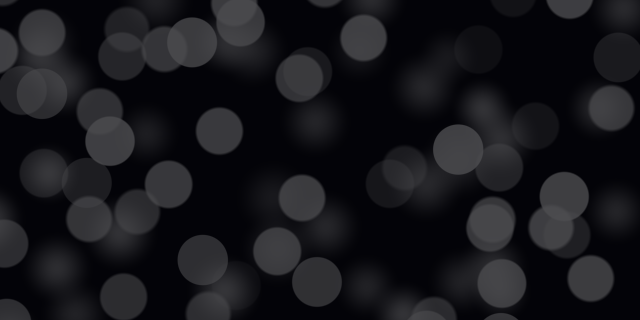
This background is drawn by a Shadertoy shader. Its source:

```glsl
// Out-of-focus grey light discs and soft glows scattered over a near-black ground.

#define GROUND vec3(0.012, 0.012, 0.030)
#define LIGHT vec3(0.300, 0.300, 0.312)
#define GLOW_COUNT 36
#define DISC_COUNT 52
#define GLOW_RADIUS 0.115
#define DISC_RADIUS vec2(0.069, 0.079)  // blurred, crisp
#define DISC_EDGE vec2(0.016, 0.004)    // blurred, crisp
#define GLOW_ALPHA vec2(0.25, 0.68)
#define DISC_ALPHA 0.82
#define JITTER 0.28
#define MARGIN 0.06

// Three pseudo-random values in 0..1 from an index and a layer seed.
vec3 hash3(float index, float seed) {
    vec3 p = fract(vec3(index, index + 17.3, seed + 5.1) * vec3(0.1031, 0.1130, 0.0973));
    p += dot(p, p.yzx + 33.33);
    return fract((p.xxy + p.yzz) * p.zyx);
}

// Even low-discrepancy scatter, jittered so that neighbours form clusters.
vec2 scatter(float index, float seed, float aspect) {
    vec2 even = fract(seed * 0.37 + index * vec2(0.75488, 0.56984));
    vec2 cell = fract(even + JITTER * (hash3(index, seed).xy - 0.5));
    return mix(vec2(-MARGIN), vec2(aspect, 1.0) + MARGIN, cell);
}

void mainImage(out vec4 fragColor, in vec2 fragCoord) {
    vec2 uv = fragCoord / iResolution.y;
    float aspect = iResolution.x / iResolution.y;
    float pixel = 1.0 / iResolution.y;
    vec3 color = GROUND;

    // Distant glows with a wide, smooth falloff
    for (int i = 0; i < GLOW_COUNT; i++) {
        float index = float(i);
        vec3 rnd = hash3(index, 41.0);
        float radius = GLOW_RADIUS * mix(0.88, 1.12, rnd.x);
        float dist = length(uv - scatter(index, 2.0, aspect));
        float falloff = 1.0 - smoothstep(0.0, radius, dist);
        color = mix(color, LIGHT, falloff * mix(GLOW_ALPHA.x, GLOW_ALPHA.y, rnd.y));
    }

    // Translucent discs, from slightly blurred to crisp
    for (int i = 0; i < DISC_COUNT; i++) {
        float index = float(i);
        float focus = (index + 0.5) / float(DISC_COUNT);
        float radius = mix(DISC_RADIUS.x, DISC_RADIUS.y, focus);
        float edge = max(mix(DISC_EDGE.x, DISC_EDGE.y, focus), 1.5 * pixel);
        float dist = length(uv - scatter(index, 7.0, aspect)) - radius;
        float cover = 1.0 - smoothstep(-0.5 * edge, 0.5 * edge, dist);
        float alpha = DISC_ALPHA * sqrt(hash3(index, 83.0).z);
        color = mix(color, LIGHT, cover * alpha);
    }

    fragColor = vec4(color, 1.0);
}
```
